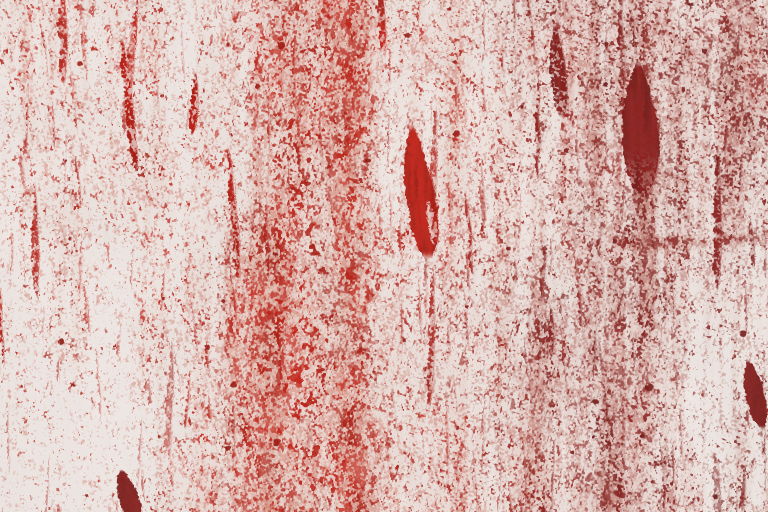
A WebGL 2 fragment shader for this texture:

```glsl
#version 300 es
precision highp float;

uniform vec2 u_resolution;
out vec4 fragColor;

const vec3 PAPER = vec3(0.925, 0.895, 0.880);
const vec3 WASH = vec3(0.81, 0.48, 0.39);
const vec3 BRIGHT_RED = vec3(0.72, 0.13, 0.09);
const vec3 MAROON = vec3(0.53, 0.13, 0.12);
const float BASE_DENSITY = 0.25;
const float SPECK_SOFTNESS = 0.12;
const float DUST_OPACITY = 0.34;
const float EDGE_WANDER = 0.005;
const float EDGE_GRIT = 0.011;
const mat2 TURN = mat2(0.96, 0.28, -0.28, 0.96);

float hash(vec2 p) {
    return fract(sin(dot(p, vec2(127.1, 311.7))) * 43758.5453);
}

float noise(vec2 p) {
    vec2 i = floor(p), f = fract(p);
    f = f * f * (3.0 - 2.0 * f);
    return mix(mix(hash(i), hash(i + vec2(1, 0)), f.x),
               mix(hash(i + vec2(0, 1)), hash(i + vec2(1, 1)), f.x), f.y);
}

float fbm(vec2 p) {
    float sum = 0.0, amp = 0.53;
    for (int i = 0; i < 4; i++) {
        sum += amp * noise(p);
        p = TURN * p * 2.03 + 17.3;
        amp *= 0.5;
    }
    return sum;
}

// Irregular grit from turned layers, so that no lattice shows
float grit(vec2 p) {
    return 0.42 * noise(TURN * p * vec2(310.0, 250.0))
         + 0.33 * noise(p * TURN * vec2(190.0, 125.0) + 13.7)
         + 0.25 * noise(TURN * TURN * p * 82.0 + 41.2);
}

float bump(float x, float centre, float width) {
    float t = (x - centre) / width;
    return exp(-t * t);
}

// Tapered, leaning daub; q is relative to its centre
float daub(vec2 q, float halfLength, float halfWidth, float lean, float aa) {
    float t = q.y / halfLength;
    float w = halfWidth * pow(max(1.0 - t * t, 0.0), 0.75) * (1.0 - 0.25 * t);
    float side = abs(q.x + q.y * lean) - w;
    return (1.0 - smoothstep(-aa, aa, side)) * (1.0 - smoothstep(0.85, 1.0, abs(t)));
}

// Upright strokes, one per lucky cell
float strokes(vec2 p, vec2 cell, float halfWidth, float chance, float seed, float aa) {
    float cover = 0.0;
    for (int j = -1; j <= 1; j++)
    for (int i = -1; i <= 1; i++) {
        vec2 id = floor(p / cell) + vec2(i, j);
        if (hash(id + seed) > chance) continue;
        vec2 jitter = vec2(hash(id + seed + 3.1), hash(id + seed + 7.7));
        float size = hash(id + seed + 11.9);
        float lean = 0.20 * (hash(id + seed + 19.3) - 0.4);
        float mark = daub(p - (id + jitter) * cell, cell.y * mix(0.2, 0.75, size),
                          halfWidth * mix(0.45, 1.2, jitter.x), lean, aa);
        cover = max(cover, mark * mix(0.45, 1.0, jitter.y));
    }
    return cover;
}

// Round splashes
float drops(vec2 p, float cell, float chance, float aa) {
    vec2 id = floor(p / cell);
    vec2 centre = (id + 0.2 + 0.6 * vec2(hash(id + 2.3), hash(id + 5.9))) * cell;
    float radius = cell * mix(0.03, 0.08, pow(hash(id + 8.1), 2.0));
    return (1.0 - smoothstep(-aa, aa, length(p - centre) - radius)) * step(hash(id + 41.0), chance);
}

// How thickly the pigment lies, before grit breaks it up
float pigmentDensity(vec2 p, float band) {
    float streak = 0.55 * noise(p * vec2(38.0, 2.6)) + 0.45 * noise(p * vec2(120.0, 9.0));
    float right = smoothstep(0.95, 1.15, p.x);
    float d = BASE_DENSITY + 0.10 * smoothstep(0.05, 0.45, p.x) + 0.20 * band;
    d += 0.15 * bump(p.x, 0.69, 0.035) + 0.07 * bump(p.x, 0.54, 0.05);
    d += 0.16 * bump(p.x, 1.17, 0.07) + 0.14 * bump(p.x, 1.28, 0.06);
    d += 0.13 * bump(p.x, 0.89, 0.035) * smoothstep(0.4, 0.6, p.y);
    d += 0.17 * bump(p.x, 1.04, 0.035) * (1.0 - smoothstep(0.2, 0.4, p.y));
    d += 0.22 * bump(p.x, 1.39, 0.13) * bump(p.y, 0.78, 0.28);
    d += 0.25 * bump(p.x, 1.26, 0.025) * bump(p.y, 0.62, 0.07);
    d += (streak - 0.5) * mix(0.36, 0.55, right);
    d += (fbm(p * vec2(4.5, 3.0) + 8.0) - 0.5) * 0.42;
    float crack = bump(p.y, 0.525 + 0.06 * (p.x - 1.3), 0.012);
    return d + 0.55 * crack * smoothstep(1.18, 1.24, p.x) * noise(p * vec2(16.0, 5.0));
}

void main() {
    vec2 p = gl_FragCoord.xy / u_resolution.y;
    float aa = 0.9 / u_resolution.y;
    float grain = grit(p);
    float x = p.x + 0.10 * (fbm(p * vec2(9.0, 4.0)) - 0.5);
    float band = smoothstep(0.40, 0.56, x) * (1.0 - smoothstep(0.67, 0.78, x));
    float density = pigmentDensity(p, band);

    // Pigment turns from bright to dark towards the right
    float darkness = smoothstep(0.75, 1.2, p.x + 0.3 * (fbm(p * 5.0) - 0.5));
    vec3 ink = mix(BRIGHT_RED, MAROON, darkness) * mix(0.88, 1.08, noise(p * vec2(30.0, 12.0)));

    // Paper, thin wash, pale dust and stronger specks
    vec3 color = PAPER * (0.985 + 0.03 * fbm(p * 9.0));
    vec3 thin = mix(WASH, ink, 0.35 * darkness);
    color = mix(color, thin, 0.36 * smoothstep(0.2, 0.9, density));
    float threshold = 0.85 - 0.46 * density;
    float dust = smoothstep(threshold - 0.23, threshold + 0.08, grit(p + 5.3));
    color = mix(color, mix(thin, ink, 0.4), DUST_OPACITY * dust);
    float speck = smoothstep(threshold - SPECK_SOFTNESS, threshold + SPECK_SOFTNESS, grain);
    color = mix(color, ink, speck * mix(0.5, 0.95, noise(p * vec2(48.0, 22.0) + 3.0)));

    // Chips crowded in the central band
    float chips = 0.6 * noise(TURN * p * vec2(75.0, 46.0) + 31.0) + 0.4 * noise(p * TURN * 150.0);
    color = mix(color, ink, 0.85 * band * smoothstep(0.70, 0.80, chips + 0.25 * (grain - 0.5)));

    // Dry scratches and broader strokes with gritty edges
    vec2 rough = p;
    rough.x += EDGE_WANDER * (noise(p * vec2(35.0, 22.0)) - 0.5) + EDGE_GRIT * (grain - 0.5);
    float dry = mix(0.25, 1.0, smoothstep(0.34, 0.56, grain));
    float marks = 0.75 * strokes(rough, vec2(0.042, 0.11), 0.0024, 0.42, 1.0, aa);
    marks = max(marks, strokes(rough, vec2(0.13, 0.20), 0.0075, 0.42, 57.0, aa));
    color = mix(color, ink, marks * dry);
    color = mix(color, ink * 0.85, 0.9 * drops(rough, 0.095, 0.3, aa));

    // Heavy daubs with brushed streaks
    float brushed = mix(0.78, 1.12, 0.6 * noise(rough * vec2(150.0, 14.0)) + 0.4 * grain);
    float wet = daub(rough - vec2(0.82, 0.625), 0.135, 0.029, 0.13, aa);
    wet *= 1.0 - 0.85 * daub(rough - vec2(0.843, 0.565), 0.045, 0.008, 0.1, aa);
    color = mix(color, BRIGHT_RED * brushed, wet * 0.95);
    float dark = daub(rough - vec2(1.25, 0.745), 0.14, 0.034, 0.04, aa);
    dark *= mix(dry, 1.0, smoothstep(0.60, 0.72, p.y));
    dark = max(dark, dry * daub(rough - vec2(1.09, 0.86), 0.095, 0.016, 0.08, aa));
    dark = max(dark, daub(rough - vec2(1.475, 0.23), 0.07, 0.018, 0.2, aa));
    dark = max(dark, daub(rough - vec2(0.25, 0.03), 0.055, 0.020, 0.25, aa));
    color = mix(color, MAROON * brushed, dark * 0.95);

    fragColor = vec4(color, 1.0);
}
```
